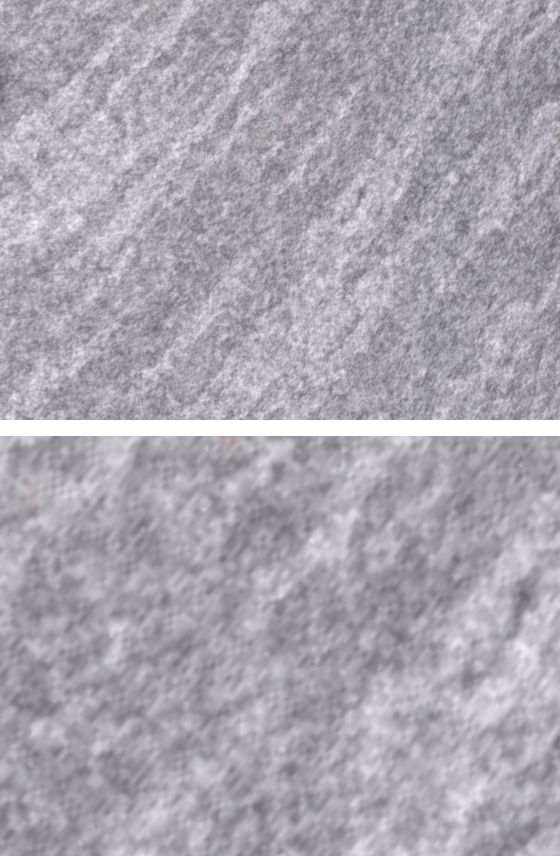
Top, the full canvas; bottom, a detail of the centre.
Give the GLSL for this texture, as a WebGL 1 fragment shader.

```glsl
precision highp float;
// Grey lavender stone with pale, ragged veins climbing to the right.
// Stretched value noise in a bent coordinate frame makes the veins;
// finer noise layers add mottling, mineral grain, flecks and shading.

uniform vec2 u_resolution;

const vec3 WARM_TINT = vec3(0.004, -0.003, 0.014);
const vec3 COOL_TINT = vec3(0.003, -0.008, 0.030);
const vec3 RUST_TINT = vec3(0.018, -0.018, -0.022);

float hash(vec2 p) {
  return fract(sin(dot(p, vec2(12.9898, 78.233))) * 43758.5453);
}

float noise(vec2 p) {
  vec2 cell = floor(p);
  vec2 f = fract(p);
  vec2 w = f * f * (3.0 - 2.0 * f);
  float low = mix(hash(cell), hash(cell + vec2(1.0, 0.0)), w.x);
  float high = mix(hash(cell + vec2(0.0, 1.0)), hash(cell + vec2(1.0, 1.0)), w.x);
  return mix(low, high, w.y);
}

// Noise centred on zero, shifted by a seed to decorrelate layers
float signedNoise(vec2 p, float seed) {
  return noise(p + seed * vec2(17.3, 9.7)) - 0.5;
}

// x runs along the veins, y across them; they steepen to the right
vec2 veinFrame(vec2 p) {
  float along = dot(p, vec2(0.62, 0.78));
  float across = 0.64 * (p.y - 0.95 * p.x - 0.25 * p.x * p.x);
  return vec2(along, across);
}

// Pale narrow bands with torn, crumbly edges, 0 to 1
float veins(vec2 p, vec2 frame, float raggedness) {
  float tear = signedNoise(p * 13.0, 1.0) * raggedness
             + signedNoise(p * 45.0, 2.0) * 0.016;
  vec2 q = frame + vec2(tear, tear);
  float broad = noise(q * vec2(1.8, 25.0) + 31.0);
  float thin = noise(q * vec2(3.2, 54.0) + 57.0);
  float crumble = 0.16 * signedNoise(p * 62.0, 9.0)
                + 0.12 * signedNoise(p * 120.0, 10.0);
  return smoothstep(0.50, 0.69, 0.62 * broad + 0.38 * thin + crumble);
}

// Three sizes of crystal, slightly drawn out along the veins
float grain(vec2 frame) {
  vec2 q = frame * vec2(0.85, 1.15);
  return 0.130 * signedNoise(q * 58.0, 3.0)
       + 0.165 * signedNoise(q * 112.0, 4.0)
       + 0.150 * signedNoise(q * 215.0, 5.0);
}

// Soft ragged spots in a jittered grid, kept in a share of the cells
float spots(vec2 p, float density, float share, float radius, float seed) {
  vec2 q = p * density + seed;
  vec2 cell = floor(q);
  vec2 jitter = vec2(hash(cell + 3.1), hash(cell + 7.7));
  vec2 offset = fract(q) - mix(vec2(0.3), vec2(0.7), jitter);
  float kept = step(hash(cell + 11.9), share);
  float edge = length(offset) + 0.2 * signedNoise(q * 5.0, seed);
  return kept * (1.0 - smoothstep(radius * 0.4, radius, edge));
}

// Dark smudge fading out from a centre
float smudge(vec2 p, vec2 centre, vec2 size) {
  vec2 d = (p - centre) / size;
  return exp(-dot(d, d));
}

void main() {
  vec2 p = gl_FragCoord.xy / u_resolution.y;
  float width = u_resolution.x / u_resolution.y;
  float rightward = p.x / width;
  vec2 frame = veinFrame(p);

  // Veins dissolve into cloudy patches on the right
  float cloudy = smoothstep(0.62, 0.95, rightward);
  float vein = veins(p, frame, mix(0.014, 0.075, cloudy));
  float mottle = 0.05 * signedNoise(frame * vec2(7.0, 40.0), 6.0)
               + 0.06 * signedNoise(p * 28.0, 7.0);

  // Broad light falls off to the right and at the edge smudges
  float shade = 0.035 * (0.5 - rightward)
              + 0.025 * signedNoise(p * 2.2, 8.0)
              - 0.15 * smudge(p, vec2(0.0, 0.80), vec2(0.025, 0.07))
              - 0.12 * smudge(p, vec2(width, 0.39), vec2(0.025, 0.05));

  float tone = 0.624 + 0.108 * vein + mottle + grain(frame) + shade;

  // Sparse bright glints and rusty flecks
  tone += 0.07 * spots(p, 80.0, 0.03, 0.26, 5.0);
  float rust = spots(p, 20.0, 0.03, 0.26, 19.0);

  vec3 tint = mix(WARM_TINT, COOL_TINT, 0.35 + 0.65 * max(vein, cloudy * 0.6));
  vec3 stone = vec3(tone) + tint + RUST_TINT * rust;
  gl_FragColor = vec4(clamp(stone, 0.0, 1.0), 1.0);
}
```
